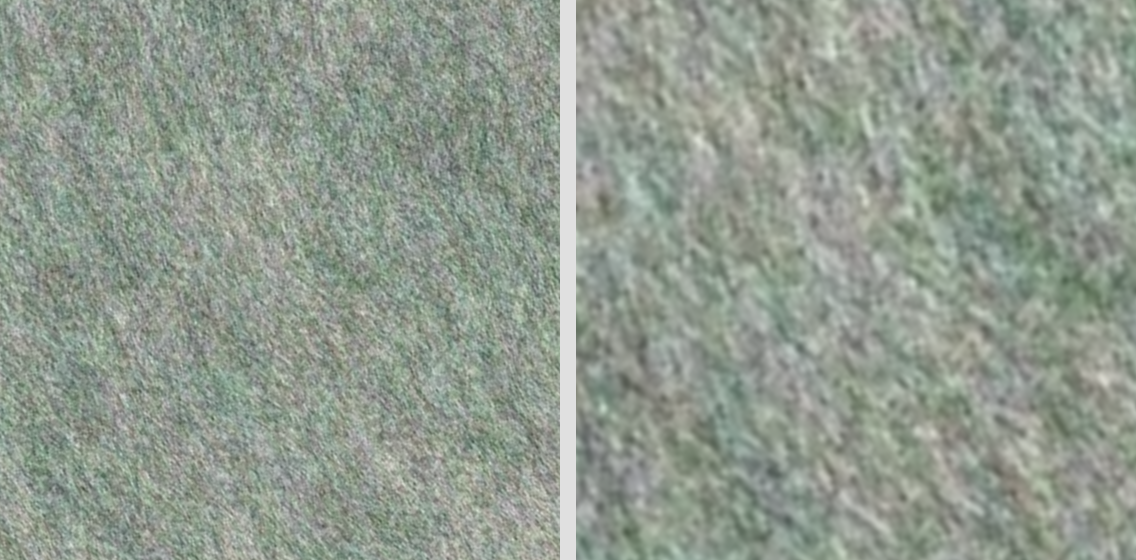
Left: the whole. Right: its middle third, enlarged.
This texture is drawn by a Shadertoy shader. Its source:

```glsl
// A grey-green fibrous surface, like felt or fine brushed stone.
// Elongated noise grains follow a gently curving slant; broader streaks,
// teal patches and faint pink and yellow flecks vary the colour.

float hash(vec2 p) {
    return fract(sin(dot(p, vec2(127.1, 311.7))) * 43758.5453);
}

// Smooth value noise, centred on zero
float noise(vec2 p) {
    vec2 cell = floor(p), f = fract(p);
    f = f * f * (3.0 - 2.0 * f);
    float low = mix(hash(cell), hash(cell + vec2(1, 0)), f.x);
    float high = mix(hash(cell + vec2(0, 1)), hash(cell + vec2(1, 1)), f.x);
    return mix(low, high, f.y) - 0.5;
}

// Coordinates across (x) and along (y) the fibres, which lean more lower down
vec2 fibreSpace(vec2 uv) {
    vec2 flow = vec2(uv.x + 0.6 * uv.y - 0.18 * uv.y * uv.y, uv.y - 0.4 * uv.x);
    flow.x += 0.025 * noise(uv * 6.0 + 3.0) + 0.008 * noise(uv * 19.0 + 8.0);
    return flow;
}

// Fine grain: soft blobs with a lit and a shaded side
float grain(vec2 flow, vec2 uv) {
    vec2 p = flow * vec2(150.0, 88.0) + 40.0;
    float blobs = noise(p);
    float relief = noise(p * 1.35 + 17.0) - noise(p * 1.35 + vec2(17.8, 17.3));
    float specks = noise(mat2(0.8, 0.6, -0.6, 0.8) * uv * 235.0 + 71.0);
    return 0.19 * blobs + 0.13 * relief + 0.17 * specks;
}

void mainImage(out vec4 fragColor, in vec2 fragCoord) {
    vec2 uv = fragCoord / iResolution.y;
    vec2 flow = fibreSpace(uv);

    // Streaks of two widths along the fibres
    float streaks = 0.11 * noise(flow * vec2(62.0, 17.0) + 5.0)
                  + 0.07 * noise(flow * vec2(30.0, 7.0) + 23.0);

    // Broad patches: positive is pale and warm, negative is dark and teal
    float patches = noise(flow * vec2(5.0, 2.2) + 11.0)
                  + 0.6 * noise(flow * vec2(13.0, 6.0) + 31.0);

    // Small colour flecks
    float pink = noise(flow * vec2(62.0, 38.0) + 57.0)
               + 0.6 * noise(flow * vec2(24.0, 13.0) + 91.0);
    float yellow = noise(flow * vec2(48.0, 30.0) + 113.0);

    vec3 color = vec3(0.557, 0.600, 0.556);
    color += grain(flow, uv) + streaks;
    color += patches * vec3(0.085, 0.045, 0.050);
    color += pink * vec3(0.055, -0.020, 0.025);
    color += yellow * vec3(0.020, 0.010, -0.050);

    fragColor = vec4(clamp(color, 0.0, 1.0), 1.0);
}
```
